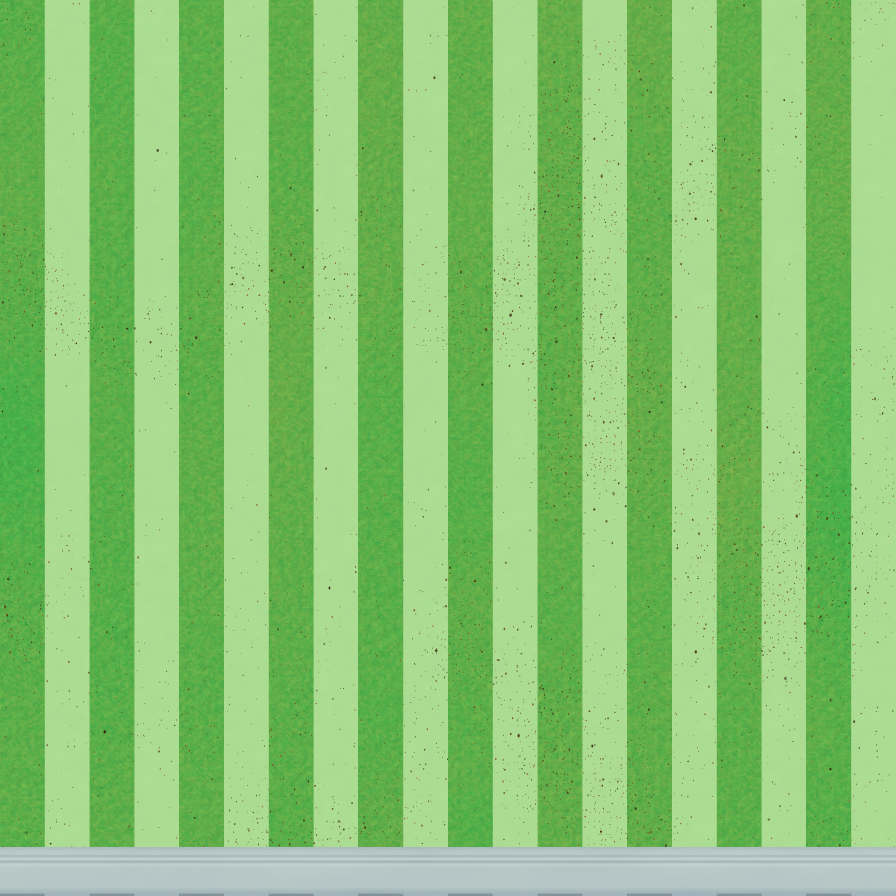
Write a Shadertoy shader that draws this pattern.

```glsl
// Striped green wallpaper above a pale moulded skirting board.
// Ten stripe pairs from fract; grain and worn patches from value noise;
// clustered rusty specks from jittered cells; the board from a height profile.

#define PAIRS 10.0
#define BOARD_TOP 0.0547
#define GRAIN_SCALE 330.0
#define GRAIN_DEPTH 0.15
#define SPECK_CELLS 75.0
#define SPECK_RADIUS 0.0013
#define LIGHT_GREEN vec3(0.670, 0.862, 0.572)
#define COOL_GREEN vec3(0.270, 0.692, 0.290)
#define WARM_GREEN vec3(0.440, 0.675, 0.285)
#define BOARD_LIGHT vec3(0.755, 0.815, 0.800)
#define BOARD_SHADE vec3(0.590, 0.665, 0.705)

float hash(vec2 p) {
    return fract(sin(dot(p, vec2(127.1, 311.7))) * 43758.5453);
}

float noise(vec2 p) {
    vec2 cell = floor(p), f = fract(p);
    f = f * f * (3.0 - 2.0 * f);
    return mix(mix(hash(cell), hash(cell + vec2(1, 0)), f.x),
               mix(hash(cell + vec2(0, 1)), hash(cell + vec2(1, 1)), f.x), f.y);
}

float fbm(vec2 p) {
    float sum = 0.0, weight = 0.5;
    for (int i = 0; i < 4; i++) {
        sum += weight * noise(p);
        p = p * 2.03 + 17.3;
        weight *= 0.5;
    }
    return sum / 0.9375;
}

// Soft round blob, used for the worn cool areas.
float patchAt(vec2 uv, vec2 centre, vec2 size) {
    vec2 d = (uv - centre) / size;
    return exp(-dot(d, d));
}

// Antialiased coverage of the dark half of each pair.
float darkStripe(float x, float px) {
    float distToEdge = (0.25 - abs(fract(x * PAIRS) - 0.25)) / PAIRS;
    float wrapped = (abs(fract(x * PAIRS) - 0.75) - 0.25) / PAIRS;
    return clamp(max(distToEdge, wrapped) / px + 0.5, 0.0, 1.0);
}

vec3 darkPaint(vec2 uv) {
    float warmth = 0.62 + 0.65 * (fbm(uv * vec2(7.0, 4.0) + 3.0) - 0.5);
    warmth -= 0.60 * patchAt(uv, vec2(0.01, 0.50), vec2(0.05, 0.11));
    warmth -= 0.55 * patchAt(uv, vec2(0.95, 0.50), vec2(0.07, 0.20));
    warmth -= 0.25 * patchAt(uv, vec2(0.53, 0.08), vec2(0.04, 0.04));
    vec2 warp = uv + 0.004 * vec2(noise(uv * 60.0), noise(uv * 60.0 + 40.0));
    float grain = noise(warp * GRAIN_SCALE) + noise(warp * GRAIN_SCALE * 1.9) - 1.0;
    float relief = noise(warp * 150.0) - noise(warp * 150.0 + vec2(0.3, -0.3));
    vec3 paint = mix(COOL_GREEN, WARM_GREEN, clamp(warmth + grain * 0.55, 0.0, 1.2));
    return paint * (1.0 + GRAIN_DEPTH * (0.35 * grain + 0.5 * relief));
}

// Coverage of rusty flecks; smaller layers are denser, and all gather in clusters.
float specks(vec2 uv, float px) {
    float cover = 0.0;
    float cluster = smoothstep(0.46, 0.80, fbm(uv * 6.0 + 11.0));
    cluster += 0.22 * patchAt(uv, vec2(0.55, 0.22), vec2(0.6, 0.13));
    for (int layer = 0; layer < 3; layer++) {
        float k = float(layer);
        float cells = SPECK_CELLS * (1.0 + 0.6 * k);
        vec2 id = floor(uv * cells), seed = id + 57.0 * k;
        vec2 jitter = 0.2 + 0.6 * vec2(hash(seed + 5.1), hash(seed + 9.7));
        vec2 d = uv - (id + jitter) / cells;
        d.y *= 0.65 + 0.5 * hash(seed + 3.3);
        float radius = SPECK_RADIUS * mix(0.35, 1.0, pow(hash(seed + 7.9), 3.0)) / (1.0 + 0.4 * k);
        float present = step(hash(seed), 0.015 + 0.42 * cluster);
        float dot_ = clamp((radius - length(d)) / px + 0.5, 0.0, 1.0);
        cover = max(cover, present * dot_ * (0.5 + 0.5 * hash(seed + 1.7)));
    }
    return cover;
}

// Thin horizontal line with soft edges.
float groove(float h, float at, float halfWidth, float px) {
    return 1.0 - smoothstep(halfWidth, halfWidth + max(px, 0.02), abs(h - at));
}

vec3 skirting(vec2 uv, float px) {
    float h = uv.y / BOARD_TOP, soft = px / BOARD_TOP;
    float shade = 0.22 + 0.22 * smoothstep(0.55, 0.12, h) * h;
    shade += 0.30 * smoothstep(0.90, 1.0, h);
    shade += 0.34 * groove(h, 0.81, 0.012, soft) + 0.40 * groove(h, 0.70, 0.015, soft);
    shade -= 0.25 * groove(h, 0.76, 0.015, soft) + 0.20 * groove(h, 0.63, 0.02, soft);
    shade += 0.50 * smoothstep(0.20, 0.05, h);
    shade += 0.22 * (fbm(vec2(uv.x * 9.0, h * 1.5)) - 0.5);
    vec3 board = mix(BOARD_LIGHT, BOARD_SHADE, clamp(shade, 0.0, 1.0));
    float foot = smoothstep(0.045 + soft, 0.03, h) * darkStripe(uv.x, px);
    return mix(board, BOARD_SHADE * 0.78, 0.7 * foot);
}

void mainImage(out vec4 fragColor, in vec2 fragCoord) {
    vec2 uv = fragCoord / iResolution.xy;
    float px = 1.0 / min(iResolution.x, iResolution.y);

    // Wallpaper
    vec3 colour = LIGHT_GREEN * (1.0 + 0.012 * (noise(uv * 90.0) - 0.5));
    colour = mix(colour, darkPaint(uv), darkStripe(uv.x, px));
    vec3 rust = mix(vec3(0.20, 0.13, 0.05), vec3(0.60, 0.27, 0.12), hash(floor(uv * SPECK_CELLS)));
    colour = mix(colour, rust, specks(uv, px));

    // Skirting board
    float board = clamp((BOARD_TOP - uv.y) / px + 0.5, 0.0, 1.0);
    fragColor = vec4(mix(colour, skirting(uv, px), board), 1.0);
}
```
